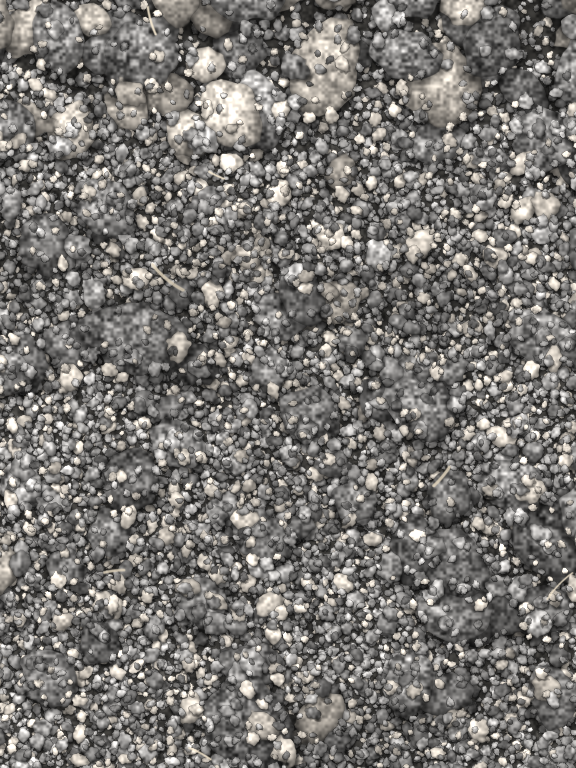
Write a WebGL 2 fragment shader that draws this texture.

```glsl
#version 300 es
precision highp float;

uniform vec2 u_resolution;
out vec4 fragColor;

// Layers from bottom to top: cell size, coverage, pale share, surface grain
const int LAYER_COUNT = 8;
const vec4 LAYERS[LAYER_COUNT] = vec4[](
    vec4(0.012, 0.95, 0.20, 0.40),
    vec4(0.018, 0.72, 0.20, 0.45),
    vec4(0.028, 0.45, 0.18, 0.50),
    vec4(0.088, 0.19, 0.14, 0.72),
    vec4(0.145, 0.20, 0.10, 0.78),
    vec4(0.046, 0.19, 0.40, 0.60),
    vec4(0.025, 0.24, 0.30, 0.50),
    vec4(0.014, 0.24, 0.28, 0.40));

const vec3 SOIL_COLOR = vec3(0.21, 0.205, 0.195);
const vec3 DARK_TINT = vec3(1.0, 0.988, 0.975);
const vec3 PALE_TINT = vec3(1.0, 0.960, 0.905);
const vec3 STRAW_COLOR = vec3(0.86, 0.81, 0.72);
const vec2 DARK_RANGE = vec2(0.40, 0.74);
const vec2 PALE_RANGE = vec2(0.70, 0.95);
const vec3 LIGHT = vec3(-0.18, 0.52, 0.82);
const float SHADOW = 0.42;
const float LUMP_SIZE = 0.08;     // cells above this crowd the top edge
const float TOP_CROWDING = 0.65;
const float LUMP_TONE = 0.88;
const int STRAW_COUNT = 7;

float hash(vec2 p) {
    return fract(sin(dot(p, vec2(127.1, 311.7))) * 43758.5);
}

vec2 hash2(vec2 p) {
    return vec2(hash(p), hash(p + 37.3));
}

float noise(vec2 p) {
    vec2 i = floor(p), f = fract(p);
    f = f * f * (3.0 - 2.0 * f);
    return mix(mix(hash(i), hash(i + vec2(1, 0)), f.x),
               mix(hash(i + vec2(0, 1)), hash(i + vec2(1, 1)), f.x), f.y);
}

vec2 rotate(vec2 v, float angle) {
    float c = cos(angle), s = sin(angle);
    return vec2(c * v.x - s * v.y, s * v.x + c * v.y);
}

// Paints one layer of irregular stones with their contact shadows
void scatterStones(inout vec3 color, vec2 p, vec4 layer, float seed, float grain, float pixel) {
    float cell = layer.x;
    float turn = seed * 0.7;
    vec2 grid = rotate(p, turn) / cell + seed * 17.0;
    vec2 home = floor(grid);
    float warp = 0.46 * (noise(grid * 2.3) - 0.5) + 0.30 * (noise(grid * 5.7) - 0.5);
    float isLump = step(LUMP_SIZE, cell);

    for (int j = 1; j >= -1; j--) {
        for (int i = -1; i <= 1; i++) {
            vec2 id = home + vec2(i, j);
            vec2 key = id + seed * 71.0;
            vec2 center = id + 0.5 + 0.8 * (hash2(key) - 0.5);
            vec2 trait = hash2(key + 9.7);
            float radius = mix(0.34, 0.58, trait.x);
            vec2 offset = rotate((grid - center) / radius, -turn);

            // Lumps gather along the top, where loose crumbs thin out
            float height = (p.y - offset.y * radius * cell) * u_resolution.x / u_resolution.y;
            float top = smoothstep(0.80, 0.93, height);
            float cover = layer.y * (1.0 - 0.5 * top * (1.0 - isLump)) + isLump * TOP_CROWDING * top;
            if (hash(key + 5.1) > cover) continue;

            // Shape: between ellipse and rounded block, with a rough outline
            vec2 q = abs(rotate(offset, 6.283 * trait.y) * vec2(0.92, mix(1.0, 1.4, hash(key + 2.9))));
            float block = max(max(q.x, q.y), 0.76 * (q.x + q.y));
            float d = mix(length(q), block, 0.65) + warp * (1.0 - 0.35 * isLump);

            // Light on a flattened dome
            float dome = sqrt(max(0.0, 1.0 - d * d));
            float lambert = dot(vec3(offset * 0.8, dome), LIGHT);
            float shade = (0.62 + 0.47 * clamp(lambert, -0.3, 1.0)) * mix(0.76, 1.0, sqrt(dome));

            float pale = step(hash(key + 13.3), layer.z + 0.2 * isLump * top);
            vec2 range = mix(DARK_RANGE, PALE_RANGE, pale);
            float albedo = mix(range.x, range.y, hash(key + 21.7)) * mix(1.0, LUMP_TONE, isLump);
            vec3 stone = albedo * mix(DARK_TINT, PALE_TINT, pale);
            stone *= shade * (1.0 - 0.4 * warp + layer.w * grain * (1.0 - 0.4 * pale));

            float edge = 1.1 * pixel / (radius * cell);
            float below = 0.16 * clamp(offset.y, -1.0, 1.0);
            color *= 1.0 - SHADOW * (1.0 - smoothstep(0.9, 1.32, d + below));
            color = mix(color, stone, 1.0 - smoothstep(1.0 - edge, 1.0 + edge, d));
        }
    }
}

// Thin bent stalks lying on the surface
void scatterStraw(inout vec3 color, vec2 p, float aspect, float pixel) {
    for (int k = 0; k < STRAW_COUNT; k++) {
        vec2 key = vec2(k, 3.7);
        vec2 q = rotate(p - hash2(key) * vec2(1.0, aspect), 6.283 * hash(key + 1.9));
        float halfLength = mix(0.012, 0.036, hash(key + 4.3));
        q.y += 3.0 * q.x * q.x;
        float d = length(vec2(max(abs(q.x) - halfLength, 0.0), q.y));
        float width = mix(0.0010, 0.0030, hash(key + 8.1));
        color = mix(color, STRAW_COLOR, 0.85 * (1.0 - smoothstep(width - pixel, width + pixel, d)));
    }
}

void main() {
    vec2 p = gl_FragCoord.xy / u_resolution.x;
    float pixel = 1.0 / u_resolution.x;

    float grain = 1.1 * (noise(p * 180.0) - 0.5) + 0.9 * (noise(p * 90.0 + 7.0) - 0.5);
    vec3 color = SOIL_COLOR * (1.0 + 0.6 * grain);

    for (int k = 0; k < LAYER_COUNT; k++) {
        scatterStones(color, p, LAYERS[k], float(k + 1), grain, pixel);
    }
    scatterStraw(color, p, u_resolution.y / u_resolution.x, pixel);

    // Broad patches of damp and dry soil
    float dryness = mix(noise(p * 3.5 + 11.0), noise(p * 11.0 + 5.0), 0.5);
    color *= 0.82 + 0.50 * dryness;
    fragColor = vec4(clamp(color, 0.0, 1.0), 1.0);
}
```
